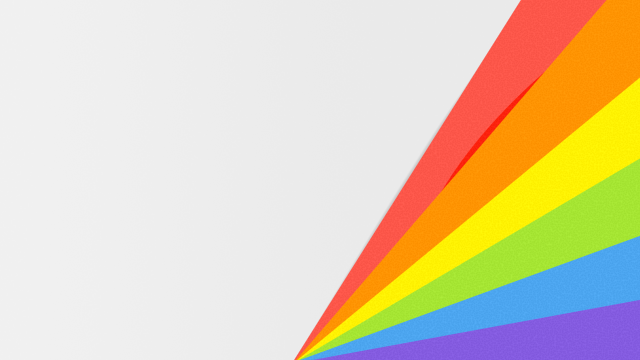
Reproduce this background procedurally as a Shadertoy shader.

```glsl
// A fan of coloured paper sheets spreading from the lower centre over pale grey paper.

#define GRAIN_SCALE 190.0
#define GRAIN_AMOUNT 0.045
#define SHADOW_WIDTH 0.009
#define SHADOW_DEPTH 0.13
#define FOLD_WIDTH 0.017
#define PAPER_LIGHT vec3(0.942, 0.942, 0.942)
#define PAPER_DIM vec3(0.918, 0.918, 0.918)
#define FOLD_RED vec3(0.99, 0.13, 0.05)

const int SHEETS = 6;

// Each sheet's upper edge: foot x on the bottom border, then its far end.
const vec3 EDGES[SHEETS] = vec3[](
    vec3(0.817, 1.447, 1.000), vec3(0.822, 1.685, 1.000),
    vec3(0.826, 1.778, 0.785), vec3(0.829, 1.778, 0.560),
    vec3(0.833, 1.778, 0.345), vec3(0.868, 1.778, 0.167));

const vec3 COLOURS[SHEETS] = vec3[](
    vec3(0.99, 0.34, 0.29), vec3(1.00, 0.58, 0.01),
    vec3(1.00, 0.95, 0.01), vec3(0.65, 0.90, 0.20),
    vec3(0.30, 0.65, 0.94), vec3(0.52, 0.36, 0.88));

vec2 hash2(vec2 cell) {
    vec3 q = fract(cell.xyx * vec3(0.1031, 0.1030, 0.0973));
    q += dot(q, q.yzx + 33.33);
    return fract((q.xx + q.yz) * q.zy);
}

// Cellular noise: distance to the nearest scattered point.
float cellular(vec2 p) {
    vec2 cell = floor(p), local = fract(p);
    float nearest = 2.0;
    for (int y = -1; y <= 1; y++)
        for (int x = -1; x <= 1; x++) {
            vec2 offset = vec2(x, y);
            nearest = min(nearest, length(offset + hash2(cell + offset) - local));
        }
    return nearest;
}

// Signed distance to an edge, positive on the sheet below it.
float edgeDistance(vec2 p, vec3 edge) {
    vec2 along = normalize(edge.yz - vec2(edge.x, 0.0));
    vec2 q = p - vec2(edge.x, 0.0);
    return q.x * along.y - q.y * along.x;
}

void mainImage(out vec4 fragColor, in vec2 fragCoord) {
    // Unit height, with width fitted to a 16:9 frame.
    vec2 p = fragCoord / iResolution.xy * vec2(16.0 / 9.0, 1.0);
    float soft = 0.7 / iResolution.y;

    // Pale backing paper, lit from the left.
    vec3 colour = mix(PAPER_LIGHT, PAPER_DIM, smoothstep(0.0, 1.1, p.x));

    // Thin shadow under the lifted first sheet, widest mid-way up.
    float lift = smoothstep(0.0, 0.5, p.y) * (1.0 - smoothstep(0.60, 0.85, p.y));
    float gap = -edgeDistance(p, EDGES[0]);
    float shadow = 1.0 - smoothstep(0.0, SHADOW_WIDTH * lift + 0.002, gap);
    colour -= SHADOW_DEPTH * shadow * (0.3 + 0.7 * lift);

    // Sheets laid one over another, with a saturated fold on the first.
    float onSheet = 0.0;
    for (int i = 0; i < SHEETS; i++) {
        float cover = smoothstep(-soft, soft, edgeDistance(p, EDGES[i]));
        vec3 sheet = COLOURS[i];
        if (i == 0) {
            float t = clamp((p.y - 0.47) / 0.33, 0.0, 1.0);
            float width = FOLD_WIDTH * 4.0 * t * (1.0 - t);
            float inFold = edgeDistance(p, EDGES[1]) + width;
            float fold = smoothstep(-soft, soft, inFold) * step(0.0001, width);
            sheet = mix(sheet, FOLD_RED, fold);
        }
        colour = mix(colour, sheet, cover);
        onSheet = max(onSheet, cover);
    }

    // Fine fibre grain, stronger on the coloured sheets.
    float grain = cellular(p * GRAIN_SCALE) - 0.45;
    colour += grain * GRAIN_AMOUNT * mix(0.1, 1.0, onSheet);

    fragColor = vec4(clamp(colour, 0.0, 1.0), 1.0);
}
```
